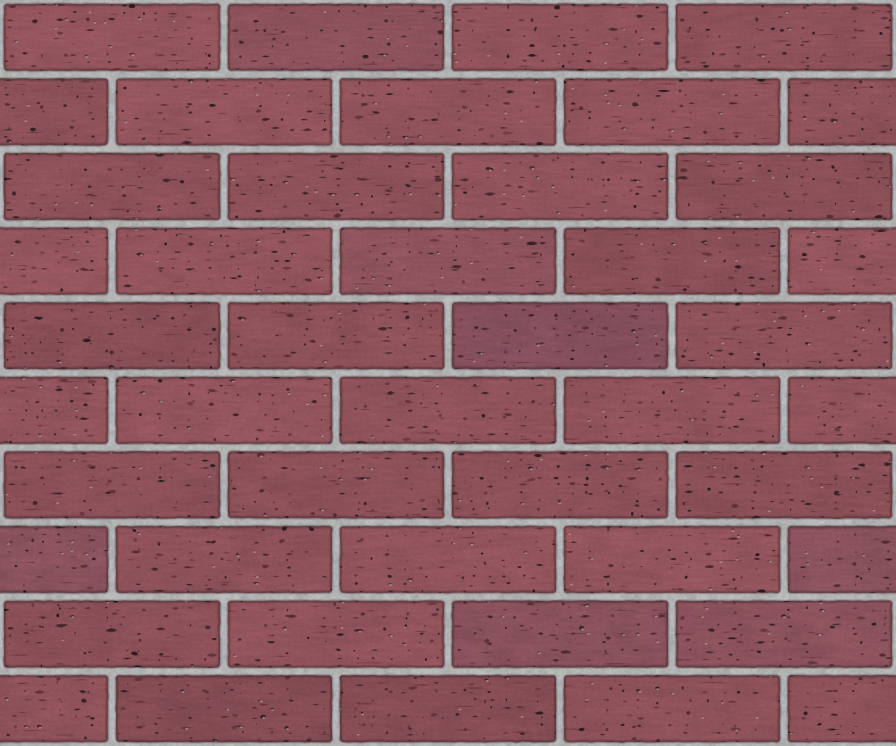
A Shadertoy shader for this texture:

```glsl
// Running-bond wall of pitted red bricks with pale grey mortar, seamless in both directions
float hash(vec2 p) {
    return fract(sin(dot(p, vec2(127.1, 311.7))) * 43758.5);
}

// Value noise with a whole number of lattice cells over the canvas, so it wraps
float noise(vec2 uv, vec2 cells) {
    vec2 g = uv * cells, i = floor(g), f = fract(g);
    f = f * f * (3.0 - 2.0 * f);
    vec2 a = mod(i, cells), b = mod(i + 1.0, cells);
    return mix(mix(hash(a), hash(vec2(b.x, a.y)), f.x),
               mix(hash(vec2(a.x, b.y)), hash(b), f.x), f.y);
}

float roundedBox(vec2 p, vec2 halfSize, float radius) {
    vec2 q = abs(p) - halfSize + radius;
    return length(max(q, 0.0)) + min(max(q.x, q.y), 0.0) - radius;
}

// Adds one layer of scattered pits: layer 0 is faint streaks, higher layers are dark holes
vec3 addPits(vec3 color, vec2 uv, float layer, float aa) {
    vec2 cells = vec2(18.0, 30.0) * (layer + 1.0);
    vec2 cellSize = vec2(12.0, 10.0) / cells;
    vec2 id = mod(floor(uv * cells), cells) + 17.3 * layer;
    float size = hash(id + 3.1), depth = hash(id + 7.7);
    if (hash(id) > 0.43) return color;

    vec2 center = mix(vec2(0.3), vec2(0.7), vec2(hash(id + 11.9), hash(id + 23.5)));
    vec2 q = (fract(uv * cells) - center) * cellSize;
    float thickness = layer < 0.5 ? 0.025 : mix(0.07, 0.15, hash(id + 31.3));
    vec2 radius = cellSize * vec2(mix(0.05, 0.2, size * size), thickness);
    float ragged = 0.7 + 0.75 * noise(uv, vec2(250.0, 320.0));
    float d = (length(q / radius) * ragged - 1.0) * radius.y;

    float strength = layer < 0.5 ? 0.5 : mix(0.45, 0.95, depth);
    vec3 pitColor = mix(vec3(0.33, 0.14, 0.16), vec3(0.14, 0.10, 0.11), depth * min(layer, 1.0));
    color = mix(color, pitColor, strength * smoothstep(aa, -aa, d));

    // Pale grains caught in a few holes
    float grain = length((q + vec2(-0.3, 0.8) * radius) * vec2(0.7, 1.0)) - 0.012;
    float hasGrain = step(0.88, hash(id + 41.7)) * min(layer, 1.0);
    return mix(color, vec3(0.72, 0.63, 0.64), 0.75 * hasGrain * smoothstep(aa, -aa, grain));
}

void mainImage(out vec4 fragColor, in vec2 fragCoord) {
    vec2 uv = fragCoord / iResolution.xy;
    vec2 p = uv * vec2(12.0, 10.0);      // one course is 1 high, one brick 3 wide
    float aa = 7.0 / iResolution.y;

    // Brick layout: alternate courses shift by half a brick
    float row = floor(p.y);
    float x = p.x / 3.0 + 0.5 * mod(row + 1.0, 2.0);
    vec2 brickId = vec2(mod(floor(x), 4.0), row);
    vec2 local = vec2((fract(x) - 0.5) * 3.0, fract(p.y) - 0.5);
    float d = roundedBox(local, vec2(1.446, 0.446), 0.045);
    d += 0.012 * (noise(uv, vec2(144.0, 120.0)) - 0.5);

    // Brick face: tone per brick, some bluish, with soft mottling and horizontal drag lines
    float tone = hash(brickId + 5.3);
    vec3 brick = vec3(0.555, 0.318, 0.350) * mix(0.91, 1.05, sqrt(tone));
    brick = mix(brick, vec3(0.49, 0.31, 0.37), 0.6 * smoothstep(0.75, 1.0, hash(brickId + 9.1)));
    brick *= 1.0 + 0.07 * (noise(uv, vec2(36.0, 40.0)) - 0.5);
    brick *= 1.0 + 0.07 * (noise(uv, vec2(60.0, 330.0)) - 0.5);
    brick *= 1.0 + 0.06 * (noise(uv, vec2(480.0, 400.0)) - 0.5);
    for (int i = 0; i < 3; i++) brick = addPits(brick, uv, float(i), aa);
    brick *= 1.0 - 0.28 * smoothstep(-0.05, 0.0, d);

    // Mortar: fine grain, darkened where it meets the brick
    float grit = noise(uv, vec2(420.0, 350.0)) + noise(uv, vec2(132.0, 110.0)) - 1.0;
    vec3 mortar = vec3(0.70, 0.70, 0.705) * (1.0 + 0.09 * grit);
    mortar = mix(vec3(0.43, 0.41, 0.41), mortar, smoothstep(-0.01, 0.032, d));

    fragColor = vec4(mix(mortar, brick, smoothstep(aa, -aa, d)), 1.0);
}
```
